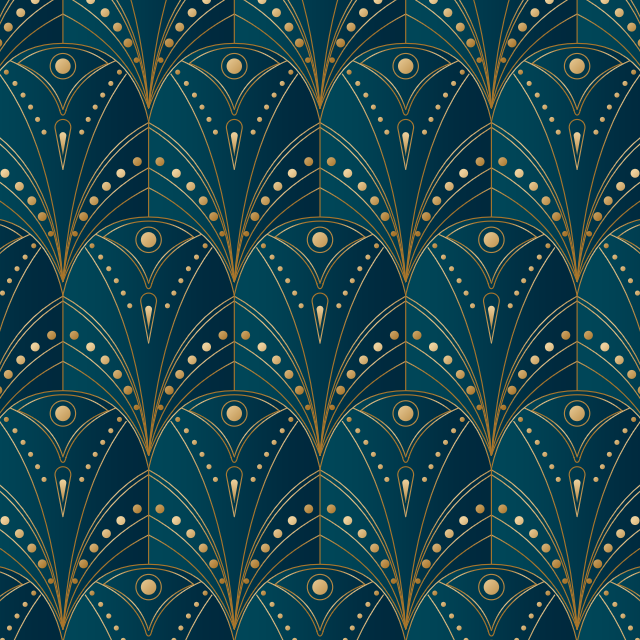
Reproduce this pattern procedurally as a WebGL 2 fragment shader.

```glsl
#version 300 es
precision highp float;
// Art deco scales: gold fans, beads, eyes and drops on a teal gradient.

uniform vec2 u_resolution;
out vec4 outColor;

const float TILES = 3.734;        // scale widths per canvas height
const float ROW_STEP = 1.0131;    // row spacing in scale widths
const vec2 FIRST_TOP = vec2(0.367, 0.253);
const float LINE_HALF = 0.0033;
const vec2 ARCH_CTRL = vec2(0.40, 0.0);
const vec2 ARCH_END = vec2(0.5, 0.455);
const vec2 FAN_TIP = vec2(0.0, 1.39);

const vec3 TEAL_LIGHT = vec3(0.0, 0.275, 0.345);
const vec3 TEAL_DARK = vec3(0.0, 0.160, 0.240);
const vec3 BRONZE = vec3(0.66, 0.46, 0.17);
const vec3 CREAM = vec3(0.93, 0.82, 0.62);

vec3 gold(float tone) {
    return mix(BRONZE, CREAM, clamp(tone, 0.0, 1.0));
}

float cover(float d, float px) {
    return clamp(0.5 - d / px, 0.0, 1.0);
}

vec2 bezier(vec2 a, vec2 b, vec2 c, float t) {
    return mix(mix(a, b, t), mix(b, c, t), t);
}

// Distance to a curve in x, position along it in y
vec2 curveDistance(vec2 p, vec2 a, vec2 b, vec2 c) {
    const int STEPS = 14;
    vec2 best = vec2(1e3, 0.0);
    vec2 from = a;
    for (int i = 1; i <= STEPS; i++) {
        vec2 to = bezier(a, b, c, float(i) / float(STEPS));
        vec2 e = to - from;
        float h = clamp(dot(p - from, e) / dot(e, e), 0.0, 1.0);
        float d = length(p - from - e * h);
        if (d < best.x) best = vec2(d, (float(i) - 1.0 + h) / float(STEPS));
        from = to;
    }
    return best;
}

// Gold curve, brightest at the given position along it
void stroke(inout vec3 col, vec2 p, vec2 a, vec2 b, vec2 c, float shine, float px) {
    vec2 hit = curveDistance(p, a, b, c);
    float tone = 1.0 - smoothstep(0.0, 0.45, abs(hit.y - shine));
    col = mix(col, gold(0.8 * tone), cover(hit.x - LINE_HALF, px));
}

// Round bead with a diagonal sheen; side is the unfolded x direction
void bead(inout vec3 col, vec2 p, float r, float tone, float side, float px) {
    float sheen = -(p.x * side + p.y) / r * 0.15;
    col = mix(col, gold(tone + sheen), cover(length(p) - r, px));
}

// Row of six beads along a curve
void beads(inout vec3 col, vec2 p, vec2 a, vec2 b, vec2 c, vec2 radii, vec2 tones, float side, float px) {
    for (int i = 0; i < 6; i++) {
        float t = float(i) / 5.0;
        float r = mix(radii.x, radii.y, step(0.9, t));
        float tone = i == 0 ? 0.3 : mix(tones.x, tones.y, t);
        bead(col, p - bezier(a, b, c, t), r, tone, side, px);
    }
}

// Circle of radius r tapering to a point at depth h
float dropDistance(vec2 p, float r, float h) {
    float s = r / h;
    float c = sqrt(1.0 - s * s);
    float k = dot(p, vec2(-s, c));
    if (k < 0.0) return length(p) - r;
    if (k > c * h) return length(p - vec2(0.0, h));
    return dot(p, vec2(c, s)) - r;
}

// Depth of the arch below its crown at offset x
float archDepth(float x) {
    float t = (0.8 - sqrt(max(0.64 - 1.2 * x, 0.0))) / 0.6;
    return ARCH_END.y * t * t;
}

// Offset from the crown of a scale in the given row, y pointing down
vec2 scaleOffset(vec2 p, float row) {
    float x = fract(p.x - 0.5 * mod(row, 2.0) + 0.5) - 0.5;
    return vec2(x, p.y - row * ROW_STEP);
}

void main() {
    vec2 uv = gl_FragCoord.xy / u_resolution.y;
    float px = TILES / u_resolution.y;
    vec2 p = vec2(uv.x, 1.0 - uv.y) * TILES - FIRST_TOP;

    // Lower rows overlap the rows above
    float row = floor(p.y / ROW_STEP);
    vec2 cell = scaleOffset(p, row);
    if (cell.y < archDepth(abs(cell.x))) cell = scaleOffset(p, row - 1.0);
    vec2 q = vec2(abs(cell.x), cell.y);
    float side = cell.x < 0.0 ? -1.0 : 1.0;
    vec3 col = mix(TEAL_LIGHT, TEAL_DARK, smoothstep(-0.5, 0.5, cell.x));

    // Fan lines and chevrons
    stroke(col, q, vec2(0.369, 0.18), vec2(0.06, 0.60), FAN_TIP, 0.1, px);
    stroke(col, q, vec2(0.5, 0.462), vec2(0.06, 0.70), FAN_TIP, 0.25, px);
    stroke(col, q, vec2(0.5, 0.490), vec2(0.07, 0.75), FAN_TIP, 0.25, px);
    stroke(col, q, vec2(0.5, 0.726), vec2(0.09, 0.95), FAN_TIP, 0.25, px);
    stroke(col, q, vec2(0.5, 0.842), vec2(0.13, 1.03), FAN_TIP, -0.2, px);

    // Eye
    stroke(col, q, vec2(0.0, 0.024), vec2(0.15, 0.024), vec2(0.262, 0.117), 0.7, px);
    stroke(col, q, vec2(0.262, 0.117), vec2(0.06, 0.19), vec2(0.0, 0.386), 0.6, px);
    stroke(col, q, vec2(0.31, 0.10), vec2(0.08, 0.20), vec2(0.018, 0.39), 0.2, px);
    stroke(col, q, vec2(0.018, 0.39), vec2(0.012, 0.418), vec2(0.0, 0.418), -0.5, px);
    vec2 eye = q - vec2(0.0, 0.133);
    col = mix(col, gold(0.2), cover(abs(length(eye) - 0.074) - LINE_HALF, px));
    bead(col, eye, 0.045, 0.62, side, px);

    // Drop
    float rim = abs(dropDistance(q - vec2(0.0, 0.49), 0.046, 0.245)) - LINE_HALF;
    col = mix(col, gold(2.0 * (q.y - 0.45)), cover(rim, px));
    float core = dropDistance(q - vec2(0.0, 0.538), 0.02, 0.117);
    col = mix(col, gold(1.0 - 6.0 * (q.y - 0.52)), cover(core, px));

    // Small and large beads
    beads(col, q, vec2(0.33, 0.168), vec2(0.20, 0.33), vec2(0.11, 0.518), vec2(0.0146), vec2(0.6), side, px);
    beads(col, q, vec2(0.434, 0.69), vec2(0.18, 0.85), vec2(0.071, 1.111), vec2(0.026, 0.016), vec2(1.15, 0.0), side, px);

    // Seam and scale rims
    float seam = max(0.5 - q.x, ARCH_END.y - q.y);
    col = mix(col, BRONZE, cover(seam - LINE_HALF, px));
    vec2 below = vec2(0.5 - q.x, q.y - ROW_STEP);
    stroke(col, q, vec2(0.0), ARCH_CTRL, ARCH_END, 0.6, px);
    stroke(col, below, vec2(0.0), ARCH_CTRL, ARCH_END, 0.6, px);
    outColor = vec4(col, 1.0);
}
```
